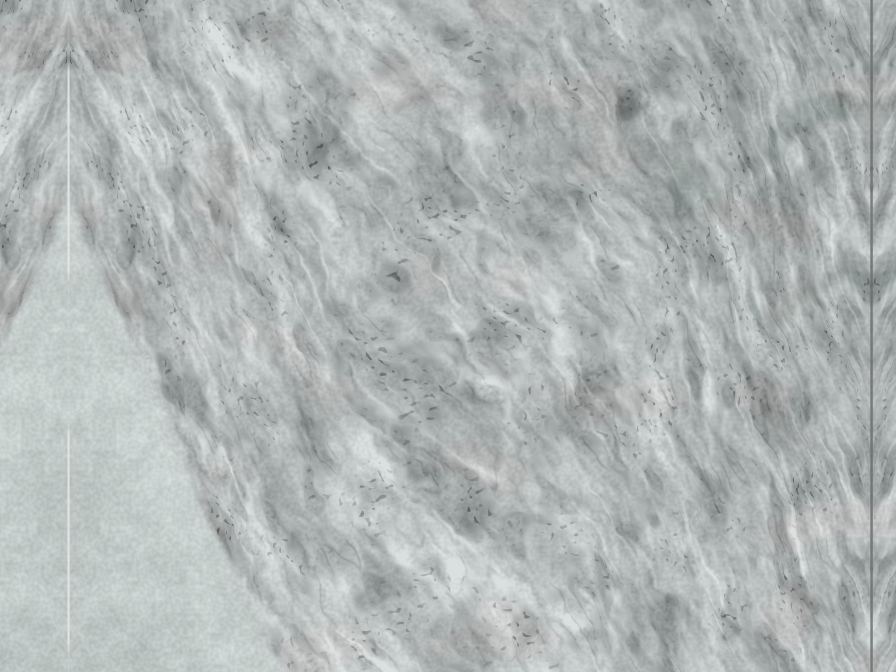
This texture is drawn by a WebGL 2 fragment shader. Its source:

```glsl
#version 300 es
precision highp float;

uniform vec2 u_resolution;
out vec4 fragColor;

vec2 gradient(vec2 cell) {
  vec3 h = fract(cell.xyx * vec3(0.1031, 0.1030, 0.0973));
  h += dot(h, h.yzx + 33.33);
  float angle = 6.2832 * fract((h.x + h.y) * h.z);
  return vec2(cos(angle), sin(angle));
}

float noise(vec2 p) {
  vec2 i = floor(p), f = p - i;
  vec2 w = f * f * f * (f * (f * 6.0 - 15.0) + 10.0);
  vec2 e = vec2(1, 0);
  float low = mix(dot(gradient(i), f), dot(gradient(i + e), f - e), w.x);
  float high = mix(dot(gradient(i + e.yx), f - e.yx), dot(gradient(i + 1.0), f - 1.0), w.x);
  return mix(low, high, w.y);
}

// Soft band around the zero contour of a noise value
float ridge(float n, float width) {
  return 1.0 - smoothstep(0.0, width, abs(n));
}

// Thin vertical joint with smoothed edges
float joint(float x, float center, float halfWidth) {
  float pixel = 1.0 / u_resolution.y;
  return 1.0 - smoothstep(halfWidth - 0.5 * pixel, halfWidth + pixel, abs(x - center));
}

// Sheared and bent coordinates: x across the veins, y along them
vec2 veinSpace(vec2 p) {
  float across = 1.1 * p.x + 0.068 * sin(5.46 * p.x) - 0.55 * p.y;
  across += 0.035 * noise(p * 3.5 + 7.0) + 0.016 * noise(p * 10.0);
  across += 0.008 * noise(p * 27.0) + 0.004 * noise(p * 60.0);
  return vec2(across, p.y + 0.5 * p.x);
}

float streaks(vec2 v) {
  float sum = 0.0, amplitude = 0.105;
  vec2 frequency = vec2(10.0, 2.8);
  for (int i = 0; i < 5; i++) {
    sum += amplitude * noise(v * frequency + float(i) * 17.3);
    frequency *= vec2(1.75, 1.9);
    amplitude *= 0.9;
  }
  return sum;
}

void main() {
  vec2 uv = gl_FragCoord.xy / u_resolution.y;
  float depth = 1.0 - uv.y;

  // Mirrored slabs on both sides of the joints
  vec2 p = vec2(abs(uv.x - 0.102), depth);
  p.x = 1.195 - abs(1.195 - p.x);
  vec2 v = veinSpace(p);

  float grain = noise(p * 170.0) + 0.6 * noise(p * 85.0 + 31.0);
  float rough = 0.09 * grain + 0.16 * noise(v * vec2(55.0, 34.0) + 9.0);

  // Streaked body with pale ribbons, broad and fine
  float tone = 0.722 + streaks(v);
  float ribbon = ridge(noise(v * vec2(9.0, 1.9) + 41.0) + 0.3 * rough, 0.12);
  ribbon *= smoothstep(-0.2, 0.2, noise(v * vec2(6.0, 4.0) + 3.0));
  float thread = ridge(noise(v * vec2(22.0, 4.0) + 54.0), 0.10);
  thread *= smoothstep(-0.1, 0.25, noise(v * vec2(12.0, 6.0) + 28.0));
  tone += 0.085 * ribbon + 0.07 * thread;

  // Dark grainy lenses of two sizes with ragged rims
  float lens = smoothstep(0.13, 0.27, noise(v * vec2(11.0, 6.5) + 63.0) + rough);
  float chip = smoothstep(0.16, 0.30, noise(v * vec2(25.0, 13.0) + 19.0) + rough);
  tone -= 0.075 * lens + 0.07 * chip;

  // Short broken dark seams
  float seam = ridge(noise(v * vec2(30.0, 6.0) + 90.0), 0.08);
  tone -= 0.07 * seam * smoothstep(0.0, 0.3, noise(v * vec2(17.0, 12.0) + 12.0));

  // Darker upper right with level smudges, paler foot
  float shade = smoothstep(0.72, 1.02, p.x) * (1.0 - smoothstep(0.4, 0.75, depth));
  float smudge = noise(vec2(p.x * 5.0, depth * 15.0 + 2.0 * noise(p * 5.0))) + rough;
  smudge = smoothstep(0.10, 0.32, smudge);
  tone -= shade * (0.035 + 0.07 * smudge);
  tone += 0.03 * smoothstep(0.65, 1.0, depth) * (1.0 - smoothstep(0.7, 1.0, p.x));

  // Fine dark pepper, clustered in the lenses
  float pepper = smoothstep(0.22, 0.45, noise(v * vec2(125.0, 95.0) + 5.0));
  float cluster = smoothstep(0.05, 0.35, noise(v * vec2(13.0, 9.0) + 70.0));
  tone -= 0.15 * pepper * (cluster + 0.35 * lens + 0.35 * chip);

  // Smooth wedge along the left joint, with a pale margin and a dark rim
  float drop = max(depth - 0.26, 0.0);
  float edge = 0.4 * drop + 0.06 * drop * drop - p.x;
  edge += 0.018 * noise(p * 7.0) + 0.008 * noise(p * 26.0);
  float wedge = smoothstep(-0.006, 0.016, edge) * smoothstep(0.22, 0.34, depth);
  float calm = 0.768 + 0.05 * noise(p * 6.0) + 0.04 * noise(p * 22.0) + 0.03 * noise(p * 50.0);
  calm += 0.035 * (1.0 - smoothstep(0.05, 0.14, edge));
  tone = mix(tone, calm, wedge);
  tone -= 0.05 * exp(-pow((edge + 0.018) / 0.014, 2.0)) * smoothstep(0.25, 0.4, depth);

  tone += 0.058 * grain;
  tone = clamp(tone, 0.36, 0.87);

  // Cool grey with faint green and blush casts
  vec3 color = tone + vec3(-0.014, 0.007, 0.005);
  float blush = smoothstep(0.15, 0.4, noise(p * vec2(7.0, 11.0) + 23.0)) * (1.0 - wedge);
  color += blush * vec3(0.014, -0.004, -0.001);
  color += (0.7 * wedge + shade * smudge) * vec3(-0.012, 0.004, -0.003);

  // Joints: a broken white one and a dark one
  float gaps = smoothstep(0.09, 0.11, depth) * (1.0 - smoothstep(0.40, 0.42, depth));
  gaps += smoothstep(0.63, 0.65, depth) * (1.0 - smoothstep(0.95, 0.98, depth));
  color = mix(color, vec3(0.89, 0.91, 0.90), joint(uv.x, 0.102, 0.0012) * (0.15 + 0.75 * gaps));
  color = mix(color, vec3(0.40, 0.42, 0.42), joint(uv.x, 1.297, 0.0015) * 0.8);

  fragColor = vec4(color, 1.0);
}
```
